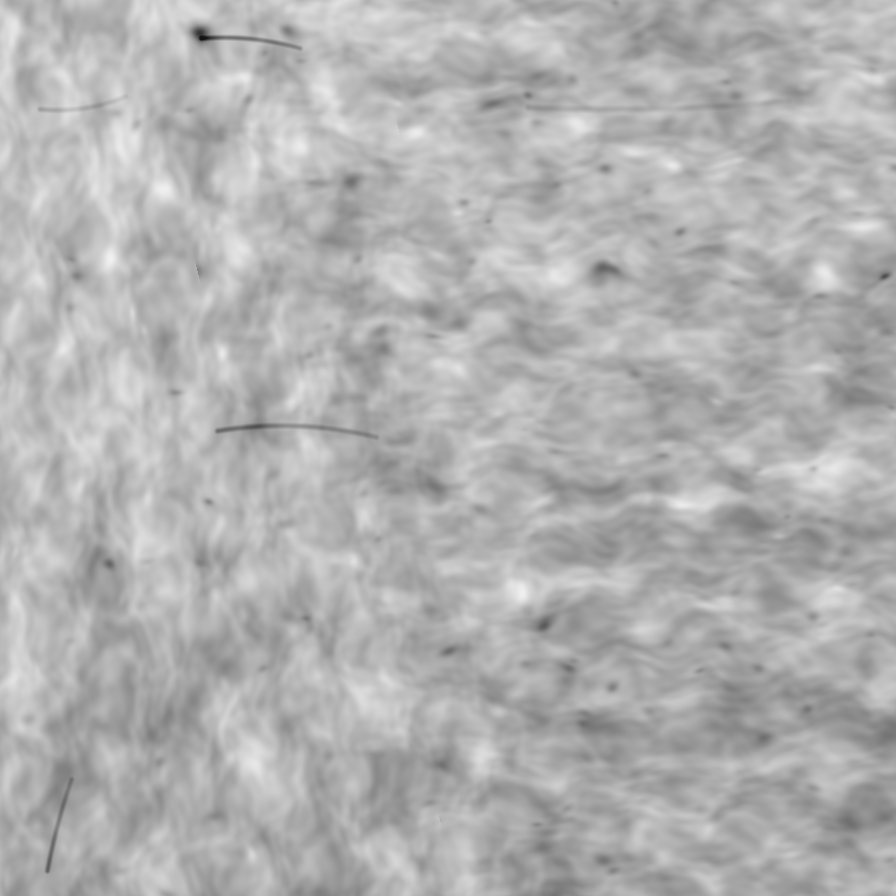
A WebGL 1 fragment shader for this texture:

```glsl
precision highp float;
// A mottled grey mineral surface: soft cloudy grain that runs upright on the
// left and lies flat on the right, built from layered gradient noise, then
// strewn with pale flecks, dark specks, fine hairs and one long pale streak.
uniform vec2 u_resolution;

const float BASE_GREY = 0.697;
const vec2 LIGHT_SLOPE = vec2(-0.06, 0.09);

// Sine-free hash: two values in 0..1 for each lattice point.
vec2 hash2(vec2 p) {
  vec3 h = fract(p.xyx * vec3(0.1031, 0.1030, 0.0973));
  h += dot(h, h.yzx + 33.33);
  return fract((h.xx + h.yz) * h.zy);
}

float cornerSlope(vec2 cell, vec2 corner, vec2 f) {
  vec2 g = hash2(cell + corner + 57.0) * 2.0 - 1.0;
  return dot(g / max(length(g), 0.05), f - corner);
}

float gradientNoise(vec2 p) {
  vec2 c = floor(p);
  vec2 f = p - c;
  vec2 u = f * f * f * (f * (f * 6.0 - 15.0) + 10.0);
  float low = mix(cornerSlope(c, vec2(0.0), f), cornerSlope(c, vec2(1.0, 0.0), f), u.x);
  float high = mix(cornerSlope(c, vec2(0.0, 1.0), f), cornerSlope(c, vec2(1.0), f), u.x);
  return mix(low, high, u.y);
}

// Five octaves, strongest in the middle sizes; each octave is turned a little.
float grain(vec2 p, vec2 squeeze, float seed) {
  float sum = 0.0;
  float frequency = 4.5;
  mat2 turn = mat2(0.96, 0.28, -0.28, 0.96);
  vec2 q = p * squeeze;
  for (int i = 0; i < 5; i++) {
    float rank = float(i) - 2.2;
    sum += 0.14 * exp(-0.19 * rank * rank) * gradientNoise(q * frequency + seed);
    q = turn * q;
    frequency *= 2.0;
    seed += 19.7;
  }
  return sum;
}

// Soft spots, one possible per cell; radii are in cell widths.
float scatter(vec2 p, float cells, float chance, vec2 radii, vec2 squeeze, float seed) {
  vec2 q = p * cells;
  vec2 home = floor(q);
  float cover = 0.0;
  for (int y = -1; y <= 1; y++) {
    for (int x = -1; x <= 1; x++) {
      vec2 cell = home + vec2(float(x), float(y));
      vec2 place = hash2(cell + seed);
      vec2 kind = hash2(cell + seed + 71.0);
      vec2 d = (q - cell - place) * squeeze / mix(radii.x, radii.y, kind.y);
      float strength = 0.5 + 0.5 * hash2(cell + seed + 133.0).x;
      cover = max(cover, step(kind.x, chance) * strength * exp(-dot(d, d)));
    }
  }
  return cover;
}

float glow(vec2 p, vec2 centre, vec2 radius) {
  vec2 d = (p - centre) / radius;
  return exp(-dot(d, d));
}

// A bowed line from a to b that thins out toward b.
float hair(vec2 p, vec2 a, vec2 b, float bow, float width) {
  vec2 axis = normalize(b - a);
  float span = length(b - a);
  float along = dot(p - a, axis);
  float t = clamp(along / span, 0.0, 1.0);
  float across = dot(p - a, vec2(-axis.y, axis.x)) - bow * 4.0 * t * (1.0 - t);
  float d = length(vec2(along - t * span, across));
  return (1.0 - smoothstep(0.0, width, d)) * (1.0 - 0.5 * t);
}

void main() {
  vec2 p = gl_FragCoord.xy / u_resolution.y;
  vec2 wobble = vec2(gradientNoise(p * 17.0 + 5.0), gradientNoise(p * 17.0 + 41.0));
  vec2 q = p + 0.014 * wobble;

  // Upright grain blends into flat grain, keeping the contrast even.
  float flatness = smoothstep(0.1, 0.75, p.x + 0.25 * (p.y - 0.5));
  vec2 blend = normalize(vec2(1.0 - flatness, flatness));
  float grey = BASE_GREY + dot(p - 0.5, LIGHT_SLOPE);
  grey += 1.12 * blend.x * grain(q, vec2(1.15, 0.75), 11.0);
  grey += 1.12 * blend.y * grain(q, vec2(0.7, 1.25), 83.0);

  // Pale flecks and dark smudges follow the grain.
  vec2 squeeze = mix(vec2(1.5, 0.75), vec2(0.75, 1.6), flatness);
  grey += 0.12 * scatter(q, 11.0, 0.33, vec2(0.13, 0.27), squeeze, 3.0);
  grey += 0.09 * scatter(q, 22.0, 0.2, vec2(0.12, 0.28), squeeze, 29.0);
  grey -= 0.07 * scatter(q, 8.0, 0.35, vec2(0.2, 0.36), vec2(1.0), 47.0);

  // Long pale streak with a faint tail, and two bright spots.
  grey += 0.2 * glow(q, vec2(0.78, 0.442), vec2(0.075, 0.010));
  grey += 0.1 * hair(q, vec2(0.72, 0.437), vec2(0.61, 0.41), -0.008, 0.013);
  grey += 0.22 * glow(q, vec2(0.92, 0.69), vec2(0.019, 0.017));
  grey += 0.18 * glow(q, vec2(0.645, 0.86), vec2(0.019, 0.011));

  // Dark specks, more of them toward the right.
  float speckChance = mix(0.06, 0.17, flatness);
  grey -= 0.28 * scatter(q, 13.0, speckChance, vec2(0.06, 0.12), vec2(0.85, 1.1), 61.0);
  grey -= 0.13 * scatter(q, 30.0, speckChance, vec2(0.12, 0.24), vec2(0.75, 1.2), 97.0);
  grey -= 0.55 * glow(q, vec2(0.225, 0.957), vec2(0.011, 0.009));

  // Fine dark hairs.
  grey -= 0.4 * hair(p, vec2(0.225, 0.957), vec2(0.335, 0.946), 0.005, 0.0045);
  grey -= 0.25 * hair(p, vec2(0.243, 0.519), vec2(0.42, 0.512), 0.009, 0.005);
  grey -= 0.26 * hair(p, vec2(0.053, 0.028), vec2(0.08, 0.13), 0.002, 0.0045);
  grey -= 0.14 * hair(p, vec2(0.045, 0.878), vec2(0.14, 0.892), -0.006, 0.005);
  grey -= 0.1 * hair(p, vec2(0.59, 0.88), vec2(0.88, 0.887), -0.005, 0.006);

  gl_FragColor = vec4(vec3(clamp(grey, 0.08, 0.97)), 1.0);
}
```
